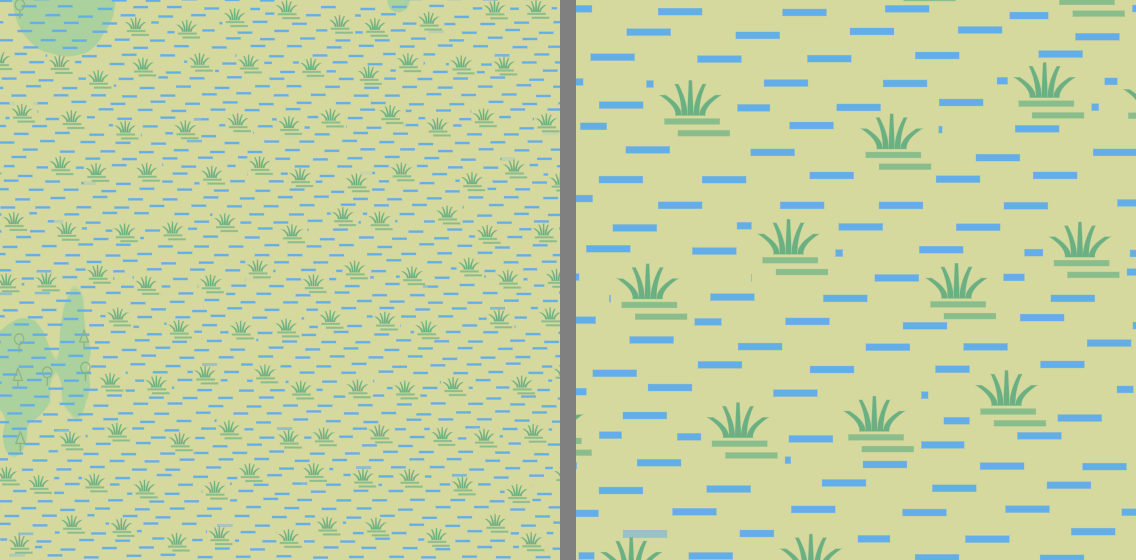
Left: the whole. Right: its middle third, enlarged.
Reproduce this pattern procedurally as a Shadertoy shader.

```glsl
// Marshland map fill: blue water dashes on a sheared, jittered lattice, grass
// tufts on a staggered jittered grid, and soft green woods with outlined trees.
// All shapes are distance functions in canvas units, smoothed over one pixel.

const vec3 LAND_COLOR  = vec3(0.84, 0.85, 0.62);
const vec3 WATER_COLOR = vec3(0.39, 0.68, 0.91);
const vec3 WOOD_COLOR  = vec3(0.67, 0.82, 0.62);
const vec3 BLADE_COLOR = vec3(0.42, 0.69, 0.51);
const vec3 MOUND_COLOR = vec3(0.54, 0.74, 0.55);
const vec3 TREE_COLOR  = vec3(0.55, 0.70, 0.50);

const vec2  DASH_CELL   = vec2(0.067, 0.0142);
const vec2  DASH_HALF   = vec2(0.0131, 0.0021);
const vec2  DASH_JITTER = vec2(0.012, 0.006);
const float DASH_SHEAR  = 0.38;     // sideways shift per row, in cells
const float TUFT_CELL   = 0.092;
const float TUFT_JITTER = 0.44;     // share of a cell
const vec2  TUFT_CLEAR  = vec2(0.025, 0.019);
const float BLADE_HEIGHT = 0.021;
const float TREE_CELL   = 0.06;
const float TREE_CHANCE = 0.65;
const float TREE_STROKE = 0.0012;

// Lobes of the woods: centre, radii
const vec4 LOBES[5] = vec4[5](
    vec4(0.040, 0.335, 0.055, 0.095), vec4(0.025, 0.225, 0.022, 0.042),
    vec4(0.132, 0.355, 0.028, 0.115), vec4(0.115, 1.000, 0.092, 0.103),
    vec4(0.710, 1.000, 0.022, 0.024));

// Integer hash of a cell, two values in 0..1
vec2 hash2(vec2 cell, int seed) {
    uvec2 v = uvec2(ivec2(cell) + ivec2(seed, seed * 7)) * 1664525u + 1013904223u;
    v.x += v.y * 1664525u;
    v.y += v.x * 1664525u;
    v ^= v >> 16u;
    v.x += v.y * 1664525u;
    v.y += v.x * 1664525u;
    v ^= v >> 16u;
    return vec2(v & 0xffffu) / 65535.0;
}

float noise(vec2 p) {
    vec2 i = floor(p), f = fract(p);
    vec2 e = vec2(1.0, 0.0);
    return mix(mix(hash2(i, 3).x, hash2(i + e, 3).x, f.x),
               mix(hash2(i + e.yx, 3).x, hash2(i + e.xx, 3).x, f.x), f.y);
}

float cover(float d) { return 1.0 - smoothstep(-0.8, 0.8, d * iResolution.y); }

float box(vec2 p, vec2 halfSize) {
    vec2 q = abs(p) - halfSize;
    return length(max(q, 0.0)) + min(max(q.x, q.y), 0.0);
}

float segment(vec2 p, vec2 a, vec2 b) {
    vec2 ab = b - a;
    return length(p - a - ab * clamp(dot(p - a, ab) / dot(ab, ab), 0.0, 1.0));
}

// Smooth union of the lobes with an uneven edge
float woods(vec2 p) {
    float d = 1.0, blend = 0.015;
    for (int i = 0; i < 5; i++) {
        vec2 r = LOBES[i].zw;
        float lobe = (length((p - LOBES[i].xy) / r) - 1.0) * min(r.x, r.y);
        float h = max(blend - abs(d - lobe), 0.0) / blend;
        d = min(d, lobe) - h * h * blend * 0.25;
    }
    return d + 0.010 * (noise(p * 32.0) - 0.5);
}

// Offset from the closest tuft; none grow in the woods
vec2 tuftOffset(vec2 p) {
    vec2 best = vec2(1.0);
    float row = floor(p.y / TUFT_CELL);
    for (int j = -1; j <= 1; j++) {
        float y = row + float(j), shift = 0.5 * mod(y, 2.0);
        float column = floor(p.x / TUFT_CELL - shift);
        for (int i = -1; i <= 1; i++) {
            vec2 cell = vec2(column + float(i), y);
            vec2 c = cell + vec2(shift, 0.0) + 0.5 + TUFT_JITTER * (hash2(cell, 11) - 0.5);
            vec2 o = p - c * TUFT_CELL;
            if (dot(o, o) < dot(best, best) && woods(c * TUFT_CELL) > 0.0) best = o;
        }
    }
    return best;
}

// Five tapering blades that bend outwards
float blades(vec2 p) {
    float d = 1.0;
    for (int i = -2; i <= 2; i++) {
        float k = float(i), h = BLADE_HEIGHT - 0.0022 * k * k;
        float t = clamp(p.y / h, 0.0, 1.0), bend = 0.0048 * k;
        float slope = 2.0 * bend * t / h;
        float side = abs(p.x - 0.0035 * k - bend * t * t) / sqrt(1.0 + slope * slope);
        d = min(d, max(side - 0.0019 * (1.0 - 0.5 * t), max(-p.y, p.y - h)));
    }
    return d;
}

float mound(vec2 p) {
    return min(box(p - vec2(0.001, -0.0035), vec2(0.0165, 0.0018)),
               box(p - vec2(0.008, -0.0105), vec2(0.0155, 0.0018)));
}

// Dashes, cut short where they would run into a tuft
float dashes(vec2 p) {
    float d = 1.0, row = floor(p.y / DASH_CELL.y);
    for (int j = -1; j <= 1; j++) {
        float y = row + float(j), shift = DASH_SHEAR * y;
        float column = floor(p.x / DASH_CELL.x - shift);
        for (int i = -1; i <= 1; i++) {
            vec2 cell = vec2(column + float(i), y);
            vec2 c = (cell + vec2(shift, 0.0) + 0.5) * DASH_CELL
                   + DASH_JITTER * (hash2(cell, 29) - 0.5);
            float dash = box(p - c, DASH_HALF);
            if (dash < 2.0 / iResolution.y)
                d = min(d, max(dash, -box(tuftOffset(vec2(p.x, c.y)), TUFT_CLEAR)));
        }
    }
    return d;
}

// Round or pointed crown on a short stem
float trees(vec2 p) {
    vec2 cell = floor(p / TREE_CELL), rnd = hash2(cell, 47);
    vec2 c = (cell + 0.5 + 0.3 * (hash2(cell, 53) - 0.5)) * TREE_CELL;
    if (rnd.x > TREE_CHANCE || woods(c) > -0.004) return 1.0;
    vec2 q = p - c - vec2(0.0, 0.007);
    float crown = abs(length(q * vec2(1.15, 1.0)) - 0.0095);
    if (rnd.y > 0.7) {
        q.x = abs(q.x);
        vec2 corner = vec2(0.008, -0.010);
        crown = min(segment(q, vec2(0.0, 0.011), corner),
                    segment(q, vec2(0.0, corner.y), corner));
    }
    return min(crown, segment(q, vec2(0.0, -0.010), vec2(0.0, -0.023))) - TREE_STROKE;
}

void mainImage(out vec4 fragColor, in vec2 fragCoord) {
    vec2 p = fragCoord / iResolution.y;
    vec2 tuft = tuftOffset(p) + vec2(0.003, 0.004);

    vec3 color = mix(LAND_COLOR, WOOD_COLOR, cover(woods(p)));
    color = mix(color, WATER_COLOR, cover(dashes(p)));
    color = mix(color, TREE_COLOR, cover(trees(p)));
    color = mix(color, MOUND_COLOR, cover(mound(tuft)));
    color = mix(color, BLADE_COLOR, cover(blades(tuft)));
    fragColor = vec4(color, 1.0);
}
```
